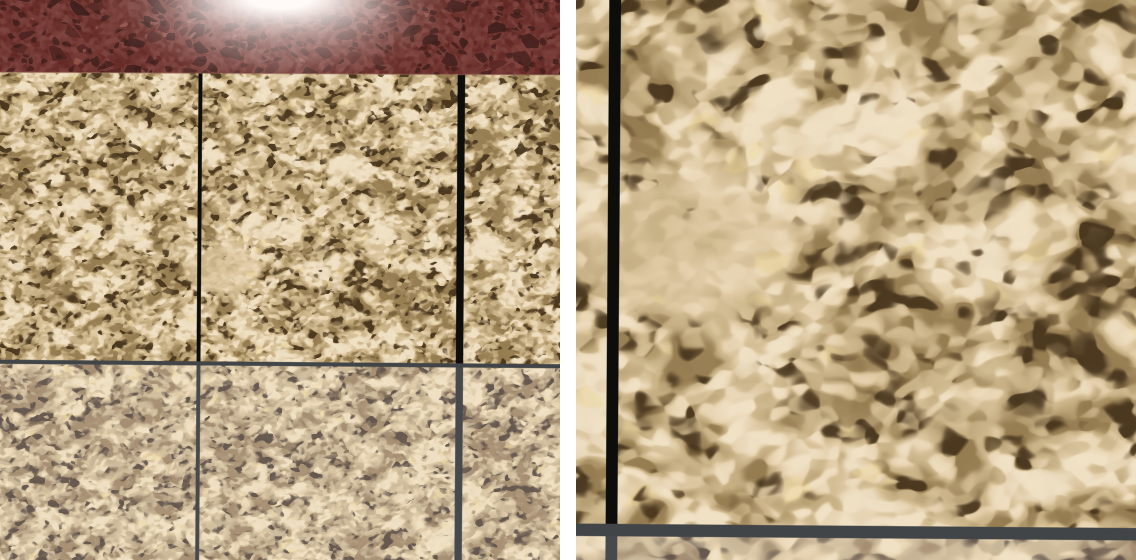
Left: the whole. Right: its middle third, enlarged.
Give the GLSL for this texture, as a Shadertoy shader.

```glsl
vec2 hash2(vec2 p) {
    vec3 q = fract(p.xyx * vec3(0.1031, 0.1030, 0.0973));
    q += dot(q, q.yzx + 33.33);
    return fract((q.xx + q.yz) * q.zy);
}

// Cellular noise: x = soft blend of cell values, y = distance to cell border, z = cell value
vec3 cells(vec2 p) {
    vec2 base = floor(p);
    float near = 9.0, second = 9.0, id = 0.0, sum = 0.0, total = 0.0;
    for (int j = -1; j <= 1; j++)
    for (int i = -1; i <= 1; i++) {
        vec2 cell = base + vec2(i, j);
        float value = hash2(cell + 71.7).x;
        float d = length(cell + hash2(cell) - p);
        float weight = exp(-6.0 * d * d);
        sum += weight * value;
        total += weight;
        if (d < near) { second = near; near = d; id = value; }
        else second = min(second, d);
    }
    return vec3(sum / total, second - near, id);
}

// Layered sines that roughen the outlines of the grains
vec2 ripple(vec2 p) {
    return sin(p.yx * vec2(61.0, 53.0) + 2.0 * sin(p * 37.0)) * 0.0030
         + sin(p.yx * vec2(231.0, 263.0) + 2.0 * sin(p * 141.0)) * 0.0009;
}

float line(float d, float halfWidth, float px) {
    return 1.0 - smoothstep(halfWidth - px, halfWidth + px, abs(d));
}

vec3 granite(vec2 uv, vec2 tile, float lower) {
    vec2 p = uv + tile * vec2(3.17, 5.31) + 2.0;
    p += ripple(p);
    p = vec2(p.x, 1.35 * p.y - 0.08 * p.x);

    float fine = cells(p * 120.0).x;
    float tone = 0.26 * cells(p * 21.0).x + 0.44 * cells(p * 45.0 + 9.0).x + 0.30 * fine;
    float speck = cells(p * 76.0 + 31.0).x + 0.9 * (tone - 0.5) + 0.2 * (fine - 0.5);

    // Pale worn smear beside the left joint
    vec2 smear = (uv + 3.0 * ripple(uv) - vec2(0.395, 0.52)) / vec2(0.085, 0.052);
    float wear = 0.75 * (1.0 - smoothstep(0.5, 1.1, length(smear)));
    tone = mix(tone, 0.42, wear) - 0.015 * lower;
    speck -= 0.4 * wear + 0.02 * lower;

    vec3 brown = mix(vec3(0.60, 0.50, 0.33), vec3(0.66, 0.57, 0.46), lower);
    vec3 dark = mix(vec3(0.27, 0.20, 0.11), vec3(0.38, 0.33, 0.30), lower);
    vec3 buff = mix(vec3(0.79, 0.70, 0.53), vec3(0.80, 0.73, 0.61), lower);
    vec3 col = mix(vec3(0.93, 0.87, 0.76), vec3(0.89, 0.81, 0.67), smoothstep(0.26, 0.41, tone));
    col = mix(col, buff, smoothstep(0.35, 0.50, tone));
    col = mix(col, brown, smoothstep(0.49, 0.67, tone));
    col = mix(col, dark, 0.9 * smoothstep(0.70, 1.02, speck));

    // Sparse yellow grains and fine mottling
    vec3 grain = cells(p * 60.0 + 57.0);
    float yellow = step(0.95, grain.z) * smoothstep(0.05, 0.4, grain.y);
    col = mix(col, vec3(0.92, 0.83, 0.56), 0.35 * yellow * (1.0 - smoothstep(0.45, 0.55, tone)));
    return col + 0.03 * (0.5 - fine);
}

vec3 redQuartz(vec2 uv) {
    vec2 p = uv + 0.6 * ripple(uv) + 0.004 * sin(uv.yx * vec2(90.0, 47.0));
    vec3 large = cells(p * vec2(32.0, 44.0));
    vec3 small = cells(p * vec2(72.0, 95.0) + 17.0);
    vec3 col = vec3(0.44, 0.21, 0.19) + 0.12 * (cells(p * 130.0).x - 0.5);

    // Angular chips, mostly dark, with thin pale rims
    float chip = step(0.66, large.z) * smoothstep(0.16, 0.32, large.y);
    float rim = step(0.66, large.z) * line(large.y - 0.15, 0.03, 0.05);
    col = mix(col, mix(vec3(0.35, 0.16, 0.15), vec3(0.22, 0.11, 0.10), fract(large.z * 13.0)), 0.85 * chip);
    col = mix(col, vec3(0.56, 0.31, 0.29), 0.3 * rim);
    col = mix(col, vec3(0.23, 0.11, 0.10), 0.7 * step(0.76, small.z) * smoothstep(0.10, 0.34, small.y));
    col = mix(col, vec3(0.64, 0.40, 0.36), 0.6 * step(small.z, 0.02) * smoothstep(0.2, 0.4, small.y));

    // Lamp reflection: bright core at the top edge inside a broad haze
    vec2 g = (uv - vec2(0.5, 1.005)) / vec2(0.165, 0.058);
    vec2 h = (uv - vec2(0.5, 0.985)) / vec2(0.22, 0.115);
    float glow = 0.72 * exp(-dot(g, g)) + 0.36 * exp(-dot(h, h) * dot(h, h));
    return mix(col, vec3(1.0, 0.98, 0.97), min(glow, 1.0));
}

void mainImage(out vec4 fragColor, in vec2 fragCoord) {
    vec2 uv = fragCoord / iResolution.xy;
    float px = 0.8 / iResolution.y;

    // Slightly skewed joints
    float left = uv.x - 0.352 - 0.007 * uv.y;
    float right = uv.x - 0.818 - 0.007 * uv.y;
    float across = uv.y - 0.354 + 0.008 * uv.x;
    float lower = 1.0 - step(0.0, across);
    vec2 tile = vec2(step(0.0, left) + step(0.0, right), lower);

    vec3 col = granite(uv, tile, lower);
    vec3 grout = mix(vec3(0.05, 0.05, 0.045), vec3(0.28, 0.29, 0.30), lower);
    col = mix(col, grout, max(line(left, 0.0035, px), line(right, 0.0066, px)));
    col = mix(col, vec3(0.26, 0.27, 0.28), line(across, 0.0037, px));

    // Red counter strip with a thin pale lower lip
    float strip = uv.y - 0.871 + 0.005 * uv.x;
    col = mix(col, redQuartz(uv), smoothstep(-px, px, strip));
    col = mix(col, vec3(0.62, 0.45, 0.38), 0.5 * line(strip, 0.001, px));
    fragColor = vec4(clamp(col, 0.0, 1.0), 1.0);
}
```
